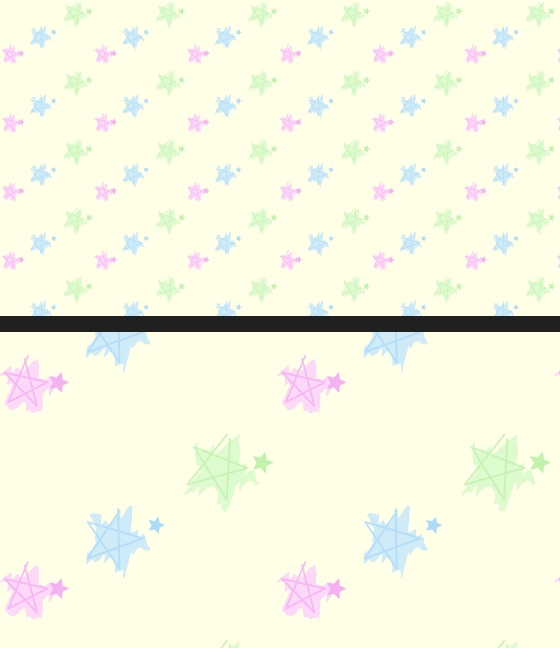
Top, the full canvas; bottom, a detail of the centre.
This pattern is drawn by a Shadertoy shader. Its source:

```glsl
const float PI = 3.14159;
const vec2 CELL = vec2(0.2926, 0.2176);
const vec3 CREAM = vec3(1.0, 1.0, 0.91);

float hash(float n) {
    n = fract(n * 0.1031);
    n *= n + 33.33;
    return fract(n * (n + n));
}

float noise(float x) {
    float i = floor(x);
    return mix(hash(i), hash(i + 1.0), smoothstep(0.0, 1.0, x - i));
}

vec2 direction(float angle) {
    return vec2(sin(angle), cos(angle));
}

float coverage(float dist, float pixel) {
    return clamp(0.5 - dist / pixel, 0.0, 1.0);
}

float segmentDistance(vec2 p, vec2 a, vec2 b) {
    vec2 w = p - a, e = b - a;
    return length(w - e * clamp(dot(w, e) / dot(e, e), 0.0, 1.0));
}

// Five-pointed star; turn is the clockwise angle of its first tip
float starDistance(vec2 p, float radius, float inner, float turn) {
    float sector = PI / 5.0;
    float a = mod(atan(p.x, p.y) - turn + sector, 2.0 * sector) - sector;
    vec2 q = length(p) * vec2(cos(a), abs(sin(a)));
    vec2 tip = vec2(radius, 0.0);
    vec2 valley = radius * inner * vec2(cos(sector), sin(sector));
    vec2 e = valley - tip, w = q - tip;
    float side = e.x * w.y - e.y * w.x;
    return -sign(side) * segmentDistance(q, tip, valley);
}

// Marker fill: strokes slide along the hatch by uneven amounts
float markerDistance(vec2 p, float radius, float turn, float seed) {
    vec2 along = direction(0.35);
    float across = dot(p, vec2(along.y, -along.x));
    float slide = noise(across / 0.0035 + 40.0 + seed) - 0.5;
    return starDistance(p + along * slide * 0.012, radius, 0.5, turn) - 0.0018;
}

vec2 sketchTip(float k, float radius, float turn, float seed) {
    float angle = turn + k * 0.8 * PI + 0.35 * (hash(k + seed) - 0.5);
    return radius * mix(0.85, 1.15, hash(k + seed + 17.0)) * direction(angle);
}

// One loose pen line whose ends need not meet
float sketchDistance(vec2 p, float radius, float turn, float seed) {
    float d = 1.0;
    for (int i = 0; i < 5; i++) {
        float k = float(i);
        d = min(d, segmentDistance(p, sketchTip(k, radius, turn, seed),
                                   sketchTip(k + 1.0, radius, turn, seed)));
    }
    return d;
}

vec3 paintMotif(vec3 base, vec2 p, vec2 anchor, float radius, float turn,
                vec2 smallOffset, float smallRadius,
                vec3 fill, vec3 ink, float seed, float pixel) {
    vec2 q = mod(p - anchor + 0.5 * CELL, CELL) - 0.5 * CELL;
    float marker = markerDistance(q, radius, turn, seed);
    float pen = sketchDistance(q + vec2(0.12, -0.06) * radius,
                               radius * 0.92, turn - 0.12, seed) - 0.001;
    float small = starDistance(q - smallOffset, smallRadius, 0.48, 0.3) - 0.0005;
    base = mix(base, fill, coverage(marker, pixel));
    base = mix(base, ink, 0.85 * coverage(pen, pixel));
    return mix(base, ink, coverage(small, pixel));
}

void mainImage(out vec4 fragColor, in vec2 fragCoord) {
    vec2 p = fragCoord / iResolution.y;
    float pixel = 1.0 / iResolution.y;
    vec3 color = CREAM;

    // Green, blue and pink stars step down the diagonal of each cell
    color = paintMotif(color, p, vec2(0.2390, 0.9530), 0.039, 0.50,
                       vec2(0.043, 0.011), 0.0110,
                       vec3(0.87, 0.98, 0.81), vec3(0.76, 0.95, 0.68), 3.0, pixel);
    color = paintMotif(color, p, vec2(0.1280, 0.8810), 0.036, 0.40,
                       vec2(0.042, 0.017), 0.0085,
                       vec3(0.81, 0.92, 0.97), vec3(0.68, 0.86, 0.97), 11.0, pixel);
    color = paintMotif(color, p, vec2(0.0350, 0.8260), 0.031, 0.25,
                       vec2(0.032, 0.005), 0.0105,
                       vec3(0.99, 0.85, 0.97), vec3(0.96, 0.70, 0.95), 23.0, pixel);

    fragColor = vec4(color, 1.0);
}
```
